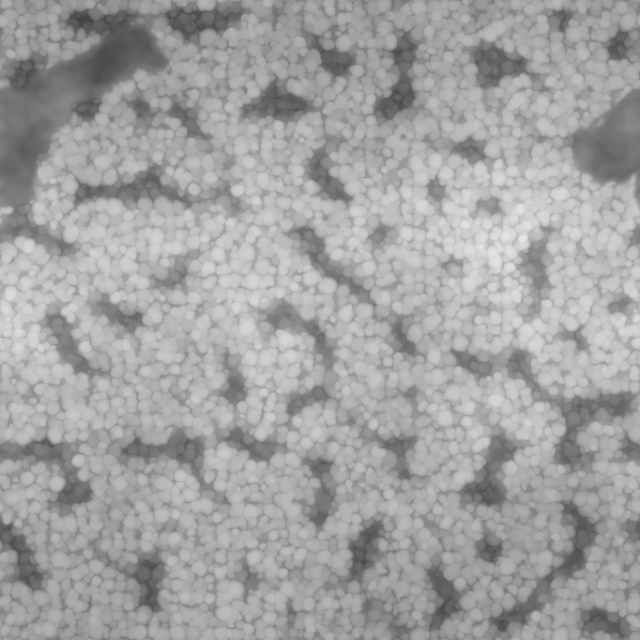
Write a Shadertoy shader that draws this texture.

```glsl
// Seamless grey bed of small overlapping pebbles with soft gaps and sunken dark hollows.

const float TAU = 6.28319;
const float BASE_TONE = 0.715;      // mean tone of the pebble tops
const float BAND_LIGHT = 0.055;     // brighter middle, darker top and bottom
const float GLOW_LIGHT = 0.13;      // local bright areas
const float TOP_VARIATION = 0.09;   // tone spread between pebbles
const float EDGE_DROP = 0.085;      // darkening towards a pebble rim
const float GAP_DEPTH = 0.15;       // ground below the pebble tops
const float PIT_DEPTH = 0.20;       // extra depth of the darkest gaps
const float HOLLOW_DEPTH = 0.17;    // depth of the large hollows
const float PIT_FREQ = 15.0;
const vec3 LAYER_CELLS = vec3(42.0, 51.0, 65.0);

vec3 hash3(vec3 p) {
    p = fract(p * vec3(0.1031, 0.1030, 0.0973));
    p += dot(p, p.yxz + 33.33);
    return fract((p.xxy + p.yxx) * p.zyx);
}

vec2 gradient(vec2 cell, float period) {
    float a = TAU * hash3(vec3(mod(cell, period), period)).x;
    return vec2(cos(a), sin(a));
}

// Gradient noise that wraps after a whole number of cells.
float noise(vec2 uv, float period) {
    vec2 p = uv * period, i = floor(p), f = p - i;
    vec2 w = f * f * f * (f * (f * 6.0 - 15.0) + 10.0);
    vec2 e = vec2(1.0, 0.0);
    float low = mix(dot(gradient(i, period), f),
                    dot(gradient(i + e.xy, period), f - e.xy), w.x);
    float high = mix(dot(gradient(i + e.yx, period), f - e.yx),
                     dot(gradient(i + e.xx, period), f - e.xx), w.x);
    return 1.4 * mix(low, high, w.y);
}

float fbm(vec2 uv, float period) {
    float sum = 0.0, amp = 0.5;
    for (int i = 0; i < 4; i++) {
        sum += amp * noise(uv, period);
        period *= 2.0;
        amp *= 0.5;
    }
    return sum;
}

float capsule(vec2 p, vec2 a, vec2 b, float radius) {
    vec2 ab = b - a;
    float t = clamp(dot(p - a, ab) / dot(ab, ab), 0.0, 1.0);
    return length(p - a - ab * t) - radius;
}

// Coverage of the large hollow that runs across the vertical border.
float hollowMask(vec2 uv) {
    vec2 p = vec2(fract(uv.x + 0.5) - 0.5, fract(uv.y));
    p += 0.035 * vec2(fbm(uv, 12.0), fbm(uv + 0.37, 12.0));
    float d = capsule(p, vec2(-0.05, 0.765), vec2(0.07, 0.835), 0.047);
    d = min(d, capsule(p, vec2(0.09, 0.855), vec2(0.215, 0.925), 0.034));
    d = min(d, capsule(p, vec2(0.015, 0.70), vec2(0.03, 0.80), 0.026));
    return 1.0 - smoothstep(-0.012, 0.012, d);
}

// Round spot of light that wraps in both directions.
float glow(vec2 uv, vec2 centre, vec2 focus) {
    return exp(dot(focus, cos(TAU * (uv - centre)) - 1.0));
}

float broadLight(vec2 uv) {
    float spots = glow(uv, vec2(0.74, 0.66), vec2(2.0, 5.0))
                + 0.7 * glow(uv, vec2(0.80, 0.34), vec2(8.0, 12.0))
                + 0.6 * glow(uv, vec2(0.97, 0.50), vec2(4.0, 12.0));
    return BASE_TONE + BAND_LIGHT * cos(TAU * (uv.y - 0.52))
         + GLOW_LIGHT * spots + 0.10 * fbm(uv, 4.0);
}

// Highest pebble surface of one layer, relative to the broad light.
float pebbles(vec2 uv, float cells) {
    vec2 p = uv * cells, home = floor(p);
    float surface = -1.0;
    for (int y = -1; y <= 1; y++)
    for (int x = -1; x <= 1; x++) {
        vec2 cell = home + vec2(x, y);
        vec3 place = hash3(vec3(mod(cell, cells), cells));
        vec3 form = hash3(vec3(mod(cell, cells), cells + 17.0));
        vec2 centre = cell + 0.15 + 0.7 * place.xy;
        vec2 q = p - centre;
        float angle = TAU * place.z;
        vec2 axis = vec2(cos(angle), sin(angle));
        q = vec2(dot(q, axis), dot(q, vec2(-axis.y, axis.x)));
        float radius = mix(0.34, 0.58, form.x);
        float stretch = mix(0.78, 1.0, form.y);
        float d2 = dot(q / vec2(1.0, stretch), q / vec2(1.0, stretch)) / (radius * radius);
        float sink = 0.26 * smoothstep(0.08, 0.5, noise(centre / cells, PIT_FREQ));
        float top = TOP_VARIATION * (form.z - 0.6) - sink + 0.025 * q.x;
        surface = max(surface, top - EDGE_DROP * d2 * d2);
    }
    return surface;
}

void mainImage(out vec4 fragColor, in vec2 fragCoord) {
    vec2 uv = fragCoord / iResolution.xy;
    float light = broadLight(uv);
    float hollow = hollowMask(uv);

    // Pebble layers, bent a little so that outlines are not perfect ovals
    vec2 bent = uv + 0.0022 * vec2(noise(uv, 70.0), noise(uv + 0.41, 70.0));
    float stones = pebbles(bent, LAYER_CELLS.x);
    stones = max(stones, pebbles(bent, LAYER_CELLS.y) - 0.015);
    stones = max(stones, pebbles(bent, LAYER_CELLS.z) - 0.035);

    // Ground with pits, and rough rock inside the hollows
    float pit = smoothstep(0.05, 0.65, noise(uv, PIT_FREQ));
    float ground = -GAP_DEPTH - PIT_DEPTH * pit + 0.08 * fbm(uv, 30.0);
    float rock = -HOLLOW_DEPTH - 0.10 + 0.24 * fbm(uv + 0.13, 10.0);
    ground = mix(ground, rock, hollow);
    float relief = max(stones - 0.45 * hollow, ground);

    float tone = light + relief + 0.012 * fbm(uv, 90.0);
    fragColor = vec4(vec3(clamp(tone, 0.0, 1.0)), 1.0);
}
```
